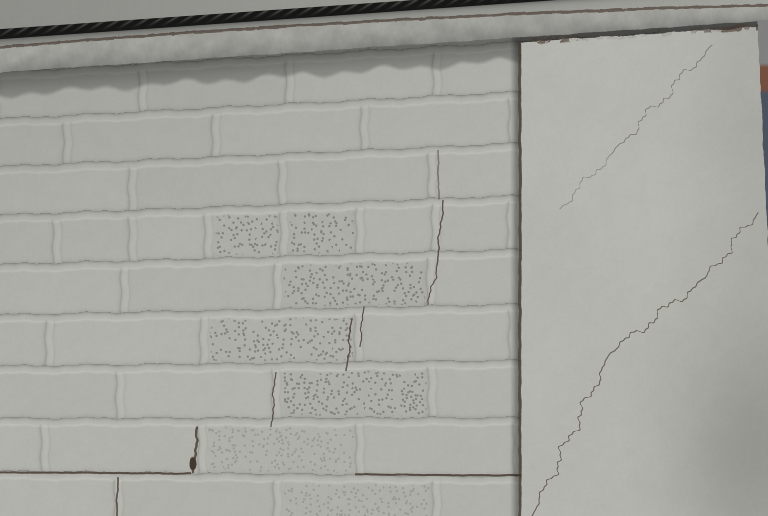
A Shadertoy shader for this texture:

```glsl
// Painted brick wall below a ledge and twisted cable, beside a cracked concrete pillar.

const vec2 CANVAS = vec2(768, 514);   // design units, y pointing down
const float PILLAR_X = 521.0;
const vec3 PAINT = vec3(0.69, 0.69, 0.668);
const vec3 STEEL = vec3(0.11, 0.11, 0.105);
const vec3 RUST = vec3(0.27, 0.22, 0.18);

vec2 hash2(vec2 p) {
  vec3 q = fract(p.xyx * vec3(0.1031, 0.103, 0.0973));
  q += dot(q, q.yzx + 33.33);
  return fract((q.xx + q.yz) * q.zy);
}

// Cellular noise: distance to the nearest seed, and its random value
vec2 cellular(vec2 p) {
  vec2 best = vec2(9, 0);
  for (int n = 0; n < 9; n++) {
    vec2 id = floor(p) + vec2(n % 3 - 1, n / 3 - 1);
    float d = length(id + hash2(id) - p);
    if (d < best.x) best = vec2(d, hash2(id + 71.0).x);
  }
  return best;
}

// Layered sines
float waves(vec2 p) {
  float sum = 0.0, amp = 0.5;
  for (int i = 0; i < 5; i++) {
    sum += amp * sin(p.x + 1.7 * sin(p.y + float(i))) * cos(0.8 * p.y + 0.6 * p.x);
    p = mat2(1.5, 1.1, -1.1, 1.5) * p + 2.3;
    amp *= 0.6;
  }
  return sum;
}

float edge(float d, float aa) { return smoothstep(-aa, aa, d); }

float stroke(float d, float halfWidth, float aa) { return edge(halfWidth - abs(d), aa); }

// Jagged hairline from ends.xy to ends.zw, wandering between fixed ends
float crack(vec2 p, vec4 ends, float wander, float halfWidth, float aa) {
  vec2 dir = ends.zw - ends.xy;
  float len = length(dir);
  dir /= len;
  p -= ends.xy;
  float along = dot(p, dir), t = clamp(along / len, 0.0, 1.0);
  float bend = sin(along * 0.13 + ends.x) + 0.5 * sin(along * 0.37) + 0.25 * sin(along * 0.9);
  float side = dot(p, vec2(-dir.y, dir.x)) - wander * bend * min(1.0, 5.0 * t * (1.0 - t));
  return stroke(length(vec2(side, along - t * len)), halfWidth, aa);
}

// Brick courses in mild perspective: joint height is quadratic in the row
vec3 brickWall(vec2 p, float aa) {
  vec2 q = p + 0.8 * vec2(sin(p.y * 0.21), sin(p.x * 0.09) + 0.5 * sin(p.x * 0.31));
  float t = q.x / PILLAR_X;
  float a = 118.0 - 27.0 * t, b = 47.0 + 3.5 * t, c = 0.45 + 0.15 * t;
  float k = (sqrt(b * b + 4.0 * c * (q.y - a)) - b) / (2.0 * c);
  float row = floor(k) + 1.0, height = b + 2.0 * c * k;
  float below = fract(k) * height, above = height - below;

  float width = 147.0 + 1.5 * row;
  float start = 143.0 - 6.0 * row + 0.37 * row * row - 0.47 * width * mod(row, 2.0);
  if (row == 3.0) width *= 0.5;
  float u = (q.x - start) / width, side = (fract(u + 0.5) - 0.5) * width;
  float center = start + (floor(u) + 0.5) * width;
  float inset = min(min(below - 8.0, above), min(abs(side) - 4.0, 513.0 - q.x));

  vec3 col = PAINT * mix(1.025, 0.985 + 0.02 * hash2(vec2(row, floor(u))).x, edge(inset, 1.0));
  col *= 1.0 + 0.05 * stroke(below - 8.0, 1.0, 1.5);
  col *= 1.0 - 0.27 * exp(-below / 1.8) - 0.1 * exp(-above / 1.5);
  float sideShade = 0.14 * exp(-abs(side + 4.0) / 1.3) + 0.06 * exp(-abs(side - 4.0));
  col *= 1.0 - sideShade * smoothstep(5.0, 9.0, below);

  // Pitted faces in the middle courses
  float pitted = step(3.0, row) * step(abs(center - 300.0), 60.0) * smoothstep(1.0, 4.0, inset);
  vec2 pit = cellular(p / 4.2);
  float hole = edge(0.28 - pit.x, 0.14) * step(0.5, pit.y);
  return col * (1.0 - pitted * (0.02 + hole * (row > 6.0 ? 0.12 : 0.25)));
}

float wallCracks(vec2 p, float aa) {
  float m = 0.6 * crack(p, vec4(438, 150, 439, 198), 0.5, 0.8, aa);
  m = max(m, crack(p, vec4(443, 200, 437, 264), 1.0, 0.7, aa));
  m = max(m, crack(p, vec4(437, 264, 428, 303), 1.5, 0.6, aa));
  m = max(m, crack(p, vec4(364, 306, 360, 345), 1.0, 0.6, aa));
  m = max(m, crack(p, vec4(352, 318, 346, 369), 1.2, 0.7, aa));
  m = max(m, crack(p, vec4(276, 371, 271, 425), 1.2, 0.6, aa));
  m = max(m, crack(p, vec4(197, 426, 193, 470), 1.2, 1.2, aa));
  return max(m, crack(p, vec4(118, 476, 117, 514), 0.6, 0.8, aa));
}

float pillarCracks(vec2 p, float aa) {
  float m = 0.7 * crack(p, vec4(712, 45, 612, 153), 3.5, 0.5, aa);
  m = max(m, 0.5 * crack(p, vec4(612, 153, 560, 208), 3.0, 0.5, aa));
  m = max(m, crack(p, vec4(758, 212, 705, 277), 3.5, 0.5, aa));
  m = max(m, crack(p, vec4(705, 277, 610, 352), 3.5, 0.6, aa));
  return max(m, crack(p, vec4(610, 352, 532, 514), 3.5, 0.6, aa));
}

void mainImage(out vec4 fragColor, in vec2 fragCoord) {
  vec2 p = fragCoord / iResolution.xy * CANVAS;
  p.y = CANVAS.y - p.y;
  float aa = 0.6 * CANVAS.y / iResolution.y, rough = waves(p * 0.11);
  vec2 chips = cellular(p / 6.0);

  // Wall, cracks and the opened lower joint
  vec3 col = brickWall(p, aa) * mix(0.93, 1.01, smoothstep(0.0, 420.0, p.x * 0.4 + p.y));
  float gap = step(82.0, abs(p.x - 273.0)) * stroke(p.y - 470.5 - 0.006 * p.x + 0.6 * rough, 1.0, aa);
  float hole = stroke(length((p - vec2(193, 463)) * vec2(1, 0.5)) + rough, 3.5, aa);
  col = mix(col, RUST, max(0.8 * max(wallCracks(p, aa), gap), hole));
  col *= 1.0 - 0.35 * smoothstep(509.0, 518.0, p.x);

  // Ledge shadow, face and broken upper lip
  float under = p.y - 72.0 + 0.067 * p.x - 0.8 * rough;
  float lip = p.y - 47.0 + 0.083 * p.x - 0.000037 * p.x * p.x - 0.7 * rough;
  float shadow = edge(23.0 + 2.0 * sin(p.x * 0.16) + 2.0 * sin(p.x * 0.061) - under, 3.0);
  col *= 1.0 - shadow * mix(0.38, 0.2, smoothstep(0.0, 28.0, under));
  float depth = clamp(lip / (lip - under), 0.0, 1.0);
  col = mix(PAINT * (0.91 - 0.17 * depth * depth + 0.05 * rough), col, edge(under, aa));
  col = mix(PAINT * mix(0.8, 0.92, p.x / 768.0), col, edge(lip, aa));
  col = mix(col, RUST, 0.65 * stroke(lip, 1.0 + 0.8 * chips.y, aa));

  // Twisted cable and its soft shadow
  float cable = p.y - 34.0 + 0.07 * p.x;
  col *= 1.0 - 0.35 * exp(-abs(cable - 5.0) / 3.0);
  float strand = pow(0.5 + 0.5 * sin(0.42 * p.x + 0.75 * cable), 3.0);
  col = mix(col, STEEL * (0.8 + 1.6 * strand * edge(-cable, 5.0)), stroke(cable, 5.0, aa));

  // Pillar with chipped left and top edges
  float left = p.x - PILLAR_X - 0.8 * rough;
  float top = p.y - 42.0 + 0.065 * (p.x - PILLAR_X) + 1.5 * rough;
  vec3 pillar = PAINT * (1.025 + 0.018 * waves(p * 0.018));
  pillar *= 0.88 + 0.12 * smoothstep(0.0, 180.0, length(p - vec2(765, 440)));
  pillar *= 1.0 - 0.06 * smoothstep(650.0, 768.0, p.x);
  pillar = mix(pillar, RUST, 0.65 * pillarCracks(p, aa));
  col = mix(col, pillar, edge(left, aa) * edge(top, aa));
  col = mix(col, RUST, 0.7 * stroke(left + 1.0, 1.5, aa) * step(0.0, top));
  float crumble = step(0.0, left) * stroke(top, 1.5 + 2.0 * chips.y, 1.0);
  crumble *= mix(0.12, 0.65, smoothstep(40.0, 80.0, abs(p.x - 640.0)));
  col = mix(col, RUST, crumble * smoothstep(0.3, 0.7, chips.y));

  // Sliver of background past the right edge
  float right = p.x - 757.0 - 0.049 * (p.y - 15.0) + rough;
  vec3 beyond = mix(vec3(0.45, 0.31, 0.25), vec3(0.3, 0.32, 0.37), edge(p.y - 91.0, 3.0));
  beyond = mix(vec3(0.5), beyond, edge(p.y - 65.0, 3.0));
  col = mix(col, beyond, edge(right, aa) * step(20.0, p.y));

  // Fine paint grain
  col *= 1.0 + 0.012 * (cellular(p / 2.5).y - 0.5) + 0.008 * rough;
  fragColor = vec4(col, 1);
}
```
